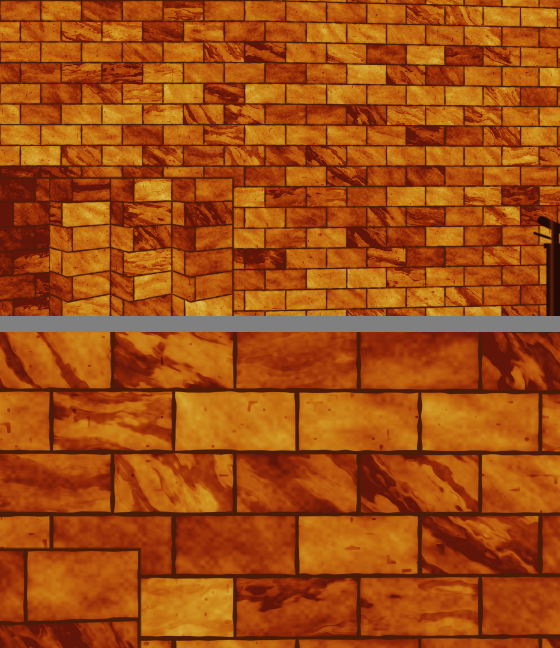
Top: the whole. Bottom: its middle third, enlarged.
Give the GLSL for this texture, as a Shadertoy shader.

```glsl
// Backlit salt-brick wall in running bond, bending away right of a corner, with a
// recess at lower left holding a dark side wall and three zigzag brick folds.
// Each region yields a brick cell; hashed tone and fbm streaks index an amber palette.

const vec2  BRICK = vec2(0.129, 0.0655);   // main wall brick, in canvas heights
const float HORIZON = 0.4745;              // course line that stays level
const float CORNER_X = 0.8426;             // the wall turns away here
const float SHRINK = 0.05;                 // course height loss past the corner
const vec2  RECESS = vec2(0.738, 0.4375);  // right and top edge of the recess
const float FOLD_X = 0.155;                // side wall ends, folds begin
const float FOLD_WIDTH = 0.1944;
const float FOLD_RIDGE = 0.3;              // ridge position within a fold
const float FOLD_COURSE = 0.0735;
const float JOINT = 0.0021;                // half width of the mortar line
const float BASE_TONE = 2.5;
const float TONE_SPREAD = 2.5;
const vec3  MORTAR = vec3(0.29, 0.11, 0.03);
const vec3  METAL = vec3(0.13, 0.04, 0.02);
const vec3  AMBER[6] = vec3[6](
    vec3(0.38, 0.08, 0.03), vec3(0.58, 0.16, 0.03), vec3(0.71, 0.31, 0.05),
    vec3(0.77, 0.44, 0.07), vec3(0.81, 0.57, 0.13), vec3(0.86, 0.73, 0.32));

struct Brick { vec2 id; vec2 local; vec2 size; float shade; };

float hash(vec2 p) {
    return fract(sin(dot(p, vec2(127.1, 311.7))) * 43758.5453);
}

float noise(vec2 p) {
    vec2 i = floor(p), f = fract(p);
    f = f * f * (3.0 - 2.0 * f);
    return mix(mix(hash(i), hash(i + vec2(1, 0)), f.x),
               mix(hash(i + vec2(0, 1)), hash(i + vec2(1, 1)), f.x), f.y);
}

float fbm(vec2 p) {
    float sum = 0.0, gain = 0.53;
    for (int i = 0; i < 4; i++) {
        sum += gain * noise(p);
        p = mat2(1.6, 1.2, -1.2, 1.6) * p + 7.3;
        gain *= 0.5;
    }
    return sum;
}

// Running bond: every other course is shifted by half a brick
Brick runningBond(vec2 uv, vec2 size, float shade) {
    float row = floor(uv.y);
    uv.x += 0.5 * mod(row, 2.0);
    return Brick(floor(uv), fract(uv), size, shade);
}

Brick mainWall(vec2 p) {
    float d = max(p.x - CORNER_X, 0.0);
    float course = BRICK.y * (1.0 - SHRINK * d);
    float u = min(p.x, CORNER_X) / BRICK.x + 7.58 * d + 0.57 * d * d;
    return runningBond(vec2(u, (HORIZON - p.y) / course), vec2(BRICK.x, course), 0.0);
}

Brick sideWall(vec2 p) {
    vec2 uv = vec2(p.x / 0.14 + 0.2, (RECESS.y - p.y) / (0.078 - 0.02 * p.x));
    Brick b = runningBond(uv, vec2(0.14, 0.077), -1.75);
    b.id += 50.0;
    return b;
}

Brick folds(vec2 p) {
    float s = (p.x - FOLD_X) / FOLD_WIDTH, f = fract(s);
    float nearness = min(f / FOLD_RIDGE, (1.0 - f) / (1.0 - FOLD_RIDGE));
    float course = FOLD_COURSE * (1.0 + 0.07 * nearness);
    float v = (RECESS.y - p.y) / course, row = floor(v);
    float split = FOLD_RIDGE + mix(0.08, -0.09, mod(row, 2.0));
    float face = step(split, f);
    float width = mix(split, 1.0 - split, face);
    float u = (f - face * split) / width;
    return Brick(vec2(floor(s) * 2.0 + face + 90.0, row), vec2(u, fract(v)),
                 vec2(width * FOLD_WIDTH, course), mix(-0.75, 0.25, face));
}

vec3 amber(float tone) {
    tone = clamp(tone, 0.0, 4.999);
    int i = int(tone);
    return mix(AMBER[i], AMBER[i + 1], fract(tone));
}

vec3 shadeBrick(Brick b, vec2 p, float px) {
    float seed = hash(b.id), kind = hash(b.id + 17.0);
    float angle = mix(-0.2, 1.0, hash(b.id + 31.0));
    vec2 q = mat2(cos(angle), -sin(angle), sin(angle), cos(angle)) * (b.local * b.size);
    q += seed * 19.0;
    float cloud = fbm(q * vec2(22.0, 48.0));
    float vein = fbm(q * vec2(9.0, 65.0) + 3.0 * cloud);
    float tone = BASE_TONE + b.shade + TONE_SPREAD * (seed - 0.5);
    tone += 3.2 * (cloud - 0.5) + (kind - 0.5) * (b.local.x - 0.5) * 1.6;
    tone -= 1.9 * smoothstep(0.4, 0.9, kind) * smoothstep(0.42, 0.65, vein);
    tone += 0.7 * (noise(p * 210.0) - 0.5);
    tone -= 1.5 * smoothstep(0.86, 0.97, noise(p * 130.0 + 40.0)) * step(0.5, seed);
    vec2 edge = (0.5 - abs(b.local - 0.5)) * b.size;
    float d = min(edge.x, edge.y) + 0.0018 * (noise(p * 90.0) - 0.5);
    tone -= 0.5 * (1.0 - smoothstep(0.0, 0.009, d));
    return mix(MORTAR, amber(tone), smoothstep(JOINT - 0.7 * px, JOINT + 0.7 * px, d));
}

float capsule(vec2 p, vec2 a, vec2 b, float r) {
    vec2 ab = b - a;
    return length(p - a - ab * clamp(dot(p - a, ab) / dot(ab, ab), 0.0, 1.0)) - r;
}

float box(vec2 p, vec2 center, vec2 halfSize) {
    vec2 d = abs(p - center) - halfSize;
    return length(max(d, 0.0)) + min(max(d.x, d.y), 0.0);
}

void mainImage(out vec4 fragColor, in vec2 fragCoord) {
    vec2 p = fragCoord / iResolution.y;
    float px = 1.0 / iResolution.y;

    // Choose the region, then draw its brick
    bool inside = p.x < RECESS.x && p.y < RECESS.y;
    Brick b = mainWall(p);
    if (inside && p.x < FOLD_X) b = sideWall(p);
    else if (inside) b = folds(p);
    vec3 color = shadeBrick(b, p, px);

    // Dark rim of the recess
    float rim = abs(max(p.x - RECESS.x, p.y - RECESS.y));
    color = mix(color, MORTAR, 0.8 * (1.0 - smoothstep(0.001, 0.001 + 1.4 * px, rim)));

    // Metal post with a tilted head at the right edge
    float post = min(box(p, vec2(1.757, 0.1), vec2(0.028, 0.125)),
                     box(p, vec2(1.757, 0.222), vec2(0.036, 0.008)));
    post = min(post, capsule(p, vec2(1.692, 0.262), vec2(1.765, 0.238), 0.004));
    post = min(post, capsule(p, vec2(1.715, 0.302), vec2(1.778, 0.272), 0.014));
    post = min(post, capsule(p, vec2(1.757, 0.28), vec2(1.757, 0.22), 0.012));
    vec3 metal = METAL + vec3(0.22, 0.07, 0.02) * exp(-pow((p.x - 1.746) / 0.006, 2.0));
    color = mix(metal, color, smoothstep(-px, px, post));
    fragColor = vec4(color, 1.0);
}
```
